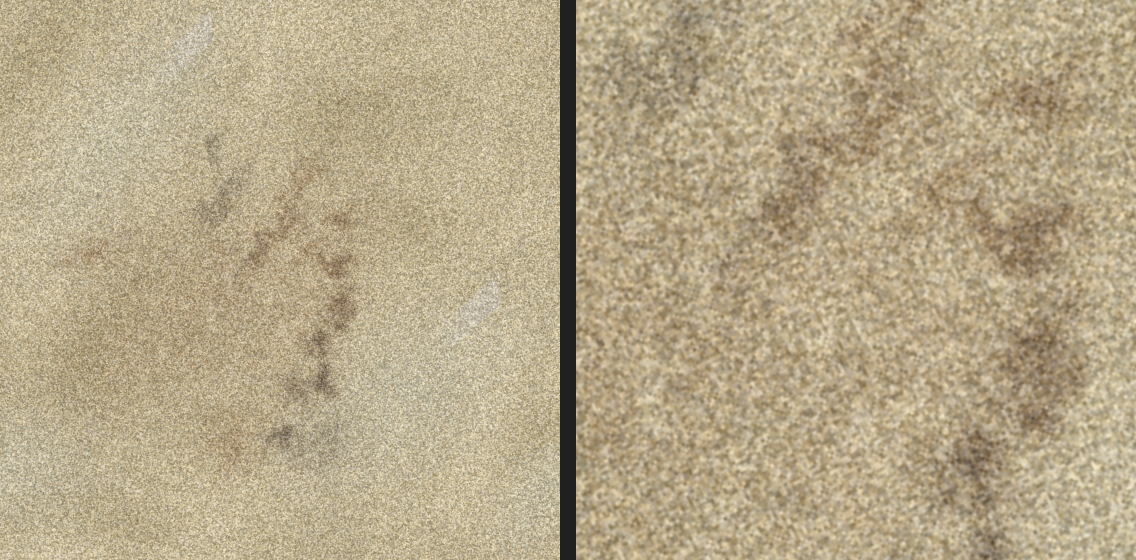
Left: the whole. Right: its middle third, enlarged.
This texture is drawn by a three.js fragment shader. Its source:

```glsl
// Weathered sandy paper: layered sines make broad diagonal clouds, soft
// ellipses broken up by cellular noise make brown and grey stains, two pale
// slivers catch the light, and rotated value noise adds a fine dense grain.

varying vec2 vUv;

const vec3 SAND = vec3(0.758, 0.707, 0.582);
const vec3 OLIVE = vec3(0.610, 0.555, 0.415);
const vec3 MIST = vec3(0.765, 0.748, 0.665);
const vec3 RUST = vec3(0.510, 0.390, 0.270);
const vec3 SLATE = vec3(0.400, 0.365, 0.320);
const vec3 SLIVER = vec3(0.790, 0.765, 0.715);

const float FIBRE_ANGLE = 0.88;     // lean of streaks, in radians
const float CLOUD_CONTRAST = 0.019;
const float GRAIN_CONTRAST = 0.215;
const float GRAIN_TINT = 0.07;
const float FINE_GRAIN = 509.0;     // cells across the canvas
const float COARSE_GRAIN = 353.0;
const float MOTTLE_SCALE = 34.0;
const int STREAKS = 9;
const int SPOTS = 15;

float hash(vec2 p) {
  vec3 q = fract(p.xyx * 0.1031);
  q += dot(q, q.yzx + 33.33);
  return fract((q.x + q.y) * q.z);
}

vec2 hash2(vec2 p) {
  return vec2(hash(p), hash(p + 71.7));
}

vec2 turn(vec2 p, float angle) {
  float c = cos(angle), s = sin(angle);
  return vec2(c * p.x + s * p.y, c * p.y - s * p.x);
}

// Smooth value noise, centred on zero
float grain(vec2 p) {
  vec2 i = floor(p), f = fract(p);
  f = f * f * (3.0 - 2.0 * f);
  float low = mix(hash(i), hash(i + vec2(1.0, 0.0)), f.x);
  float high = mix(hash(i + vec2(0.0, 1.0)), hash(i + 1.0), f.x);
  return mix(low, high, f.y) - 0.5;
}

// Cellular noise: 1 at the heart of each speck, 0 between specks
float specks(vec2 p) {
  vec2 cell = floor(p);
  float nearest = 2.0;
  for (int y = -1; y <= 1; y++) {
    for (int x = -1; x <= 1; x++) {
      vec2 c = cell + vec2(float(x), float(y));
      nearest = min(nearest, length(c + hash2(c) - p));
    }
  }
  return 1.0 - smoothstep(0.15, 0.8, nearest);
}

// Layered, warped sines stretched along the fibre
float clouds(vec2 p) {
  p = turn(p, FIBRE_ANGLE) * vec2(9.0, 14.0);
  float sum = 0.0, weight = 1.0;
  for (int i = 0; i < 5; i++) {
    p += 0.8 * sin(p.yx * 1.3 + float(i) * 2.1);
    sum += weight * sin(p.x + 1.7) * cos(p.y + 0.6);
    p = turn(p, 0.55) * 1.75;
    weight *= 0.68;
  }
  return sum;
}

float blob(vec2 p, vec2 centre, vec2 radii, float angle) {
  vec2 q = turn(p - centre, angle) / radii;
  return exp(-dot(q, q));
}

// Slanted pale flake with a crisp upright right edge and a fading tail
float sliver(vec2 p, vec2 tip) {
  vec2 q = p - tip;
  float rise = q.y - 0.9 * q.x;
  float band = smoothstep(-0.065, -0.055, rise) * (1.0 - smoothstep(-0.006, 0.002, rise));
  return band * smoothstep(-0.13, -0.04, q.x) * (1.0 - smoothstep(-0.003, 0.001, q.x));
}

void main() {
  vec2 p = vUv;
  float mottle = 0.6 * specks(p * MOTTLE_SCALE) + 0.4 * specks(p * MOTTLE_SCALE * 2.3);
  vec2 frayed = p + 0.035 * vec2(grain(p * 27.0), grain(p * 27.0 + 50.0))
    + 0.018 * vec2(grain(p * 65.0 + 20.0), grain(p * 65.0 + 80.0));

  // Broad washes of olive shade and cool mist
  float shade = blob(p, vec2(0.63, 0.81), vec2(0.13, 0.06), 0.3)
    + blob(p, vec2(0.12, 0.34), vec2(0.17, 0.08), FIBRE_ANGLE)
    + blob(p, vec2(0.73, 0.60), vec2(0.11, 0.06), -0.4)
    + blob(p, vec2(0.18, 0.08), vec2(0.12, 0.05), -0.3)
    + blob(p, vec2(0.98, 0.23), vec2(0.09, 0.04), 0.5)
    + blob(p, vec2(0.08, 0.92), vec2(0.14, 0.05), FIBRE_ANGLE);
  float mist = blob(p, vec2(0.22, 0.77), vec2(0.26, 0.09), FIBRE_ANGLE)
    + blob(p, vec2(0.04, 0.17), vec2(0.12, 0.10), 0.0)
    + blob(p, vec2(0.98, 0.13), vec2(0.11, 0.06), FIBRE_ANGLE)
    + blob(p, vec2(0.73, 0.30), vec2(0.22, 0.11), 0.6);
  vec3 colour = SAND + CLOUD_CONTRAST * clouds(p);
  colour = mix(colour, OLIVE, 0.36 * min(shade, 1.0));
  colour = mix(colour, MIST, 0.50 * min(mist, 1.0));

  // Faint stains: warm centre, left smudge and lower patches
  float rust = 0.24 * blob(p, vec2(0.34, 0.45), vec2(0.25, 0.13), 0.6)
    + 0.14 * blob(p, vec2(0.54, 0.42), vec2(0.17, 0.08), 1.1)
    + 0.30 * blob(frayed, vec2(0.17, 0.55), vec2(0.06, 0.026), 0.4)
    + 0.34 * blob(frayed, vec2(0.41, 0.20), vec2(0.06, 0.05), 0.2);
  float slate = 0.30 * blob(frayed, vec2(0.57, 0.20), vec2(0.06, 0.045), 0.0)
    + 0.32 * blob(frayed, vec2(0.388, 0.73), vec2(0.013, 0.04), 0.1);

  // Leaning streaks, grey on the left and rusty on the right
  for (int i = 0; i < STREAKS; i++) {
    float t = float(i) / float(STREAKS - 1);
    vec2 r = hash2(vec2(float(i), 4.0));
    vec2 centre = mix(vec2(0.40, 0.59), vec2(0.57, 0.61), t) + vec2(0.03, 0.17) * (r - 0.5);
    float mark = 0.30 * blob(frayed, centre, vec2(0.045 + 0.03 * r.x, 0.011), FIBRE_ANGLE);
    rust += mark * smoothstep(0.0, 0.5, t);
    slate += mark * (1.0 - smoothstep(0.1, 0.6, t));
  }

  // Broken chain of dark spots curving down from the right
  for (int i = 0; i < SPOTS; i++) {
    float t = float(i) / float(SPOTS - 1);
    vec2 r = hash2(vec2(float(i), 19.0));
    vec2 centre = mix(vec2(0.615, 0.57), vec2(0.51, 0.22), t);
    centre += vec2(0.022 * sin(3.14 * t), 0.0) + 0.07 * (r - 0.5);
    float mark = blob(frayed, centre, vec2(mix(0.010, 0.023, r.y)), 0.0);
    rust += 0.42 * mark * (1.0 - 0.6 * t);
    slate += mark * mix(0.08, 0.36, t);
  }
  float wear = 0.40 + 1.0 * mottle;
  colour = mix(colour, RUST, min(rust * wear, 0.55));
  colour = mix(colour, SLATE, min(slate * wear, 0.50));

  // Pale slivers
  float flake = max(sliver(p, vec2(0.38, 0.985)), sliver(p, vec2(0.892, 0.515)));
  colour = mix(colour, SLIVER, 0.62 * flake);

  // Fine grain, with a slight blue to yellow drift
  float speckle = grain(turn(p, 0.47) * FINE_GRAIN) + grain(turn(p, 1.13) * COARSE_GRAIN + 90.0);
  float tint = grain(turn(p, 0.81) * COARSE_GRAIN + 400.0);
  colour += GRAIN_CONTRAST * speckle + GRAIN_TINT * tint * vec3(0.5, 0.0, -1.0);
  gl_FragColor = vec4(clamp(colour, 0.0, 1.0), 1.0);
}
```
